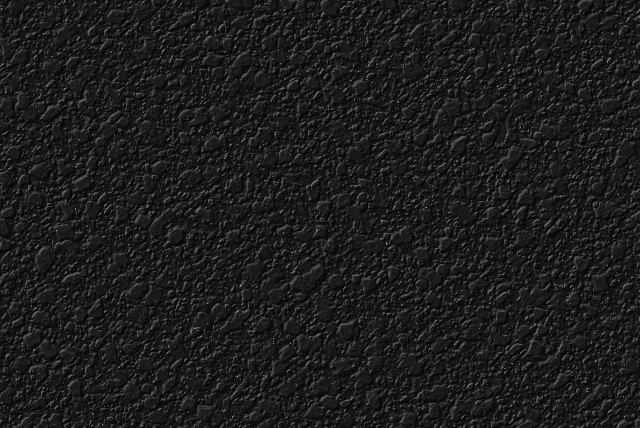
Reproduce this texture procedurally as a Shadertoy shader.

```glsl
// Rough black paint: flat plates, lumps and grit stacked as layers of cellular
// blobs with wobbly outlines. A low light from the upper left shades the
// slopes, and a few tiny specks glint.
#define PLATE_FREQ 25.0
#define LUMP_FREQ 52.0
#define GRAIN_FREQ 88.0
#define GRIT_FREQ 150.0
#define LIGHT_DIR vec2(-0.7, 0.7)
#define LIGHT_STEP 0.003
#define RELIEF 0.60
#define CREVICE 0.25
#define MID_TONE 0.098
#define COMPRESS 0.36
#define SPECK_FREQ 170.0
#define SPECK_SHARE 0.006

vec3 hash32(vec2 p) {
    vec3 q = fract(p.xyx * vec3(0.1031, 0.1030, 0.0973));
    q += dot(q, q.yxz + 33.33);
    return fract((q.xxy + q.yzz) * q.zyx);
}

// Slight bending from layered sines, to loosen the cell grid
vec2 warp(vec2 p) {
    p += 0.0030 * sin(vec2(41.0 * p.y + 23.0 * p.x, 37.0 * p.x - 29.0 * p.y + 1.7));
    p += 0.0009 * sin(vec2(149.0 * p.y - 97.0 * p.x + 2.1, 163.0 * p.x + 82.0 * p.y));
    return p;
}

// Cellular layer of flat-topped blobs with random size, outline and height;
// rim is the part of the radius where the slope begins
float blobs(vec2 p, float minRadius, float maxRadius, float rim) {
    vec2 cell = floor(p);
    float top = 0.0;
    for (int y = -1; y <= 1; y++) {
        for (int x = -1; x <= 1; x++) {
            vec2 id = cell + vec2(x, y);
            vec3 rnd = hash32(id + 57.0);
            vec3 shape = hash32(id + 191.0);
            vec2 d = p - id - rnd.xy;
            d += 0.07 * sin(7.0 * d.yx + 6.2832 * shape.xz);
            float angle = 6.2832 * shape.x;
            vec2 axis = vec2(cos(angle), sin(angle));
            d = vec2(dot(d, axis), 1.25 * dot(d, vec2(-axis.y, axis.x)));
            float radius = mix(minRadius, maxRadius, rnd.z);
            float dome = 1.0 - smoothstep(rim, 1.0, length(d) / radius);
            top = max(top, dome * mix(0.4, 1.0, shape.y));
        }
    }
    return top;
}

// Height of the paint in x, relative height for crevice shading in y
vec2 surface(vec2 p) {
    p = warp(p);
    float plate = blobs(p * PLATE_FREQ, 0.05, 0.68, 0.6);
    float lump = blobs(p * LUMP_FREQ + 13.0, 0.2, 0.75, 0.4);
    float grain = blobs(p * GRAIN_FREQ + 41.0, 0.25, 0.72, 0.3);
    float grit = blobs(p * GRIT_FREQ + 87.0, 0.3, 0.7, 0.2);
    float fine = 0.75 * lump / LUMP_FREQ + 0.8 * grain / GRAIN_FREQ
               + 0.4 * grit / GRIT_FREQ;
    float bury = 1.0 - 0.75 * smoothstep(0.1, 0.6, plate);
    float relative = max(plate, 0.5 * lump + 0.5 * grain);
    return vec2(0.5 * plate / PLATE_FREQ + fine * bury, relative);
}

// Sparse bright points, gathered in loose patches
float specks(vec2 p) {
    vec2 q = p * SPECK_FREQ;
    vec2 id = floor(q);
    vec3 rnd = hash32(id + 301.0);
    float patches = 1.0 + 0.8 * sin(9.0 * p.x + 3.0 * sin(7.0 * p.y));
    float present = step(rnd.z, SPECK_SHARE * patches);
    float dist = length(fract(q) - mix(vec2(0.35), vec2(0.65), rnd.xy));
    float spot = 1.0 - smoothstep(0.1, 0.35, dist);
    return present * spot * mix(0.2, 0.55, hash32(id + 433.0).x);
}

void mainImage(out vec4 fragColor, in vec2 fragCoord) {
    vec2 p = fragCoord / iResolution.y;

    // Slope facing the light, as a finite difference along its direction
    vec2 halfStep = 0.5 * LIGHT_STEP * LIGHT_DIR;
    vec2 behind = surface(p - halfStep);
    vec2 ahead = surface(p + halfStep);
    float slope = (behind.x - ahead.x) / LIGHT_STEP;
    float relative = 0.5 * (behind.y + ahead.y);

    // Exponential response: deep blacks with a thin tail of highlights
    float lit = RELIEF * slope + CREVICE * (relative - 0.5);
    lit /= sqrt(1.0 + COMPRESS * lit * lit);
    float tone = MID_TONE * exp(lit) + specks(p);

    fragColor = vec4(vec3(clamp(tone, 0.0, 1.0)), 1.0);
}
```
